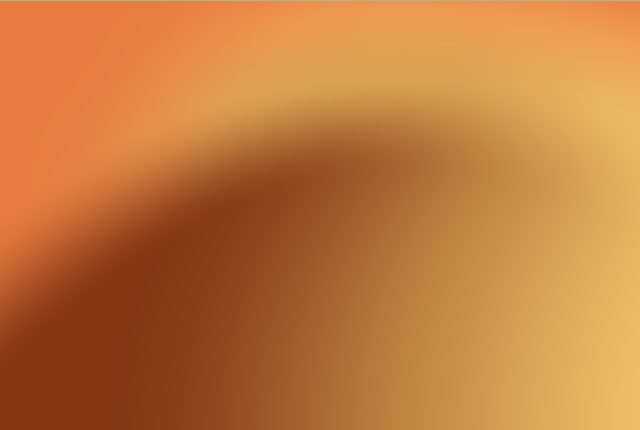
Write a WebGL 2 fragment shader that draws this background.

```glsl
#version 300 es
precision highp float;
// A soft amber gradient: a dark bronze arch with a golden rim under an orange glow.

#define ARCH_TOP vec2(0.63, 0.73)
#define ARCH_BEND 1.0
#define EDGE_INNER -0.14
#define EDGE_OUTER 0.11
#define SHADE_LEAN 0.4
#define HAIRLINE 0.0025

uniform vec2 u_resolution;
out vec4 fragColor;

const vec3 ORANGE = vec3(0.910, 0.485, 0.250);
const vec3 PEACH  = vec3(0.940, 0.610, 0.320);
const vec3 GOLD   = vec3(0.860, 0.640, 0.330);
const vec3 STRAW  = vec3(0.935, 0.750, 0.405);
const vec3 EMBER  = vec3(0.520, 0.215, 0.080);
const vec3 HONEY  = vec3(0.820, 0.610, 0.315);
const vec3 SAND   = vec3(0.820, 0.680, 0.500);

// Approximate signed distance to the parabolic arch, positive above it.
float archDistance(vec2 p) {
    float dx = p.x - ARCH_TOP.x;
    float slope = 2.0 * ARCH_BEND * dx;
    return (p.y - ARCH_TOP.y + ARCH_BEND * dx * dx) / sqrt(1.0 + slope * slope);
}

// Shade below the arch, from ember at the left to straw at the right.
vec3 innerShade(vec2 p) {
    float t = p.x - SHADE_LEAN * p.y * p.y;
    vec3 shade = mix(EMBER, HONEY, smoothstep(0.15, 0.85, t));
    return mix(shade, STRAW, smoothstep(0.7, 1.05, t));
}

// Glow above the arch: a golden rim fading through peach into orange.
vec3 outerGlow(vec2 p, float d) {
    float peach = smoothstep(0.1, 0.6, p.x) * (1.0 - smoothstep(0.22, 0.38, d));
    float rim = smoothstep(0.0, 0.5, p.x) * (1.0 - smoothstep(0.08, 0.28, d));
    vec3 rimColor = mix(GOLD, STRAW, smoothstep(0.7, 1.1, p.x));
    return mix(mix(ORANGE, PEACH, peach), rimColor, rim);
}

void main() {
    vec2 p = gl_FragCoord.xy / u_resolution;
    float d = archDistance(p);
    vec3 color = mix(innerShade(p), outerGlow(p, d), smoothstep(EDGE_INNER, EDGE_OUTER, d));

    // Pale hairline along the top edge
    float line = smoothstep(1.0 - 1.5 * HAIRLINE, 1.0 - 0.5 * HAIRLINE, p.y);
    color = mix(color, SAND, 0.7 * line);

    fragColor = vec4(color, 1.0);
}
```
